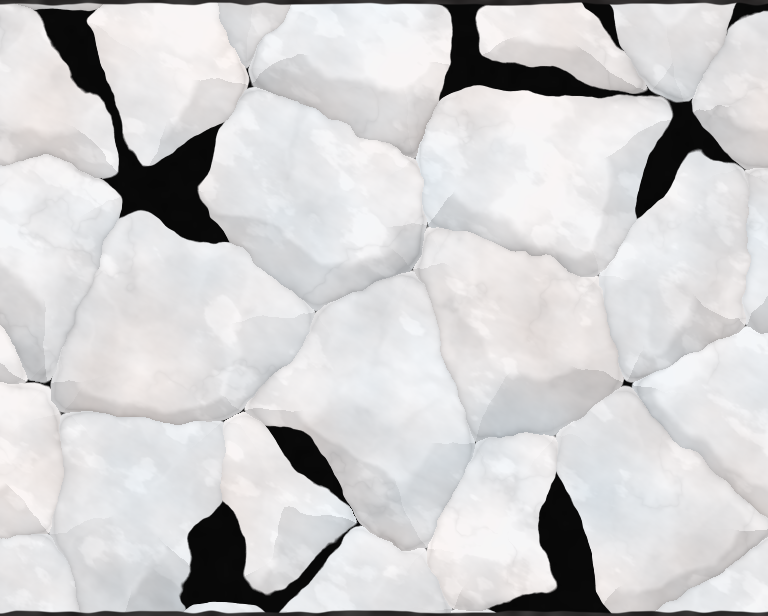
This texture is drawn by a Shadertoy shader. Its source:

```glsl
// Dry wall of pale, chalky stones with black hollows between some of them.
// Weighted Voronoi cells form the blocks; a smooth minimum rounds their corners,
// and noise opens the joints, breaks the faces into facets and tints them.

float hash1(vec2 p) {
    vec3 q = fract(vec3(p.xyx) * 0.1031);
    q += dot(q, q.yzx + 33.33);
    return fract((q.x + q.y) * q.z);
}

vec2 hash2(vec2 p) {
    return vec2(hash1(p + 3.7), hash1(p + 41.3));
}

float noise(vec2 p) {
    vec2 i = floor(p), f = fract(p);
    f = f * f * (3.0 - 2.0 * f);
    return mix(mix(hash1(i), hash1(i + vec2(1, 0)), f.x),
               mix(hash1(i + vec2(0, 1)), hash1(i + vec2(1, 1)), f.x), f.y);
}

float fbm(vec2 p) {
    float sum = 0.0, amp = 0.5;
    for (int i = 0; i < 5; i++) {
        sum += amp * noise(p);
        p = mat2(1.6, 1.2, -1.2, 1.6) * p + 17.1;
        amp *= 0.5;
    }
    return sum / 0.97;
}

vec2 warp(vec2 p) {
    return vec2(fbm(p), fbm(p + 31.7)) - 0.5;
}

struct Stone {
    float edge;    // rounded distance to the joint
    vec2 outward;  // direction across the nearest joint
    float id;
};

// Staggered centre in xy, size weight in z
vec3 seed(vec2 cell, vec2 size) {
    vec2 stagger = vec2(0.5 * mod(cell.y, 2.0), 0.0);
    vec2 centre = (cell + stagger + 0.12 + 0.76 * hash2(cell)) * size;
    return vec3(centre, 0.17 * size.x * size.x * hash1(cell + 7.3));
}

float power(vec2 p, vec3 s) {
    return dot(p - s.xy, p - s.xy) - s.z;
}

Stone packStones(vec2 p, vec2 size, float rounding) {
    vec2 base = floor(p / size), own = base;
    float best = 1e5;
    for (int y = -2; y <= 2; y++)
    for (int x = -2; x <= 2; x++) {
        vec2 cell = base + vec2(x, y);
        float f = power(p, seed(cell, size));
        if (f < best) { best = f; own = cell; }
    }
    vec3 mine = seed(own, size);
    float nearest = 1e5, sum = 0.0;
    vec2 outward = vec2(0, 1);
    for (int y = -2; y <= 2; y++)
    for (int x = -2; x <= 2; x++) {
        vec2 cell = base + vec2(x, y);
        if (cell == own) continue;
        vec3 other = seed(cell, size);
        vec2 across = other.xy - mine.xy;
        float gap = max(length(across), 1e-4);
        float d = (power(p, other) - best) / (2.0 * gap);
        sum += exp(-d / rounding);
        if (d < nearest) { nearest = d; outward = across / gap; }
    }
    return Stone(-rounding * log(max(sum, 1e-30)), outward, hash1(own + 19.1));
}

void mainImage(out vec4 fragColor, in vec2 fragCoord) {
    vec2 uv = fragCoord / iResolution.y;
    float px = 1.0 / iResolution.y;
    vec2 p = uv + vec2(3.1, 2.3);

    // Blocks, and the small facets broken into their faces
    vec2 bent = p + 0.11 * warp(p * 4.5) + 0.008 * warp(p * 32.0);
    Stone block = packStones(bent, vec2(0.31, 0.235), 0.012);
    vec2 crumpled = p + 0.13 * warp(p * 9.0 + block.id * 50.0);
    Stone facet = packStones(crumpled, vec2(0.12, 0.085), 0.004);
    float e = block.edge;

    // Face tone: block, facets, mottling and fine slanted strokes
    vec2 local = p + block.id * 23.0;
    float mottle = fbm(local * 11.0);
    float tone = 0.918 + 0.035 * (block.id - 0.5);
    tone += 0.05 * (facet.id - 0.5) * smoothstep(0.0, 0.015, facet.edge);
    tone += 0.13 * (mottle - 0.5);
    vec2 slant = mat2(0.85, 0.53, -0.53, 0.85) * local;
    tone += 0.04 * (fbm(slant * vec2(28.0, 65.0)) - 0.5);

    // Thin cracks and chalky scuffs
    float ridge = 1.0 - abs(2.0 * fbm(local * 8.0 + 9.0) - 1.0);
    float patchy = smoothstep(0.4, 0.75, noise(local * 7.0));
    tone -= 0.045 * pow(ridge, 22.0) * patchy;
    tone += 0.04 * smoothstep(0.58, 0.68, fbm(slant * vec2(14.0, 24.0)));

    // Grey undersides, lit tops and soft joint shadows
    float under = smoothstep(0.2, 0.75, -block.outward.y);
    float depth = 0.015 + 0.09 * noise(p * 6.0) + 0.05 * (mottle - 0.5);
    tone -= 0.085 * under * (1.0 - smoothstep(-0.008, 0.008, e - depth));
    tone += 0.03 * block.outward.y * exp(-max(e, 0.0) / 0.03);
    tone -= 0.13 * exp(-abs(e) / 0.005) * (0.3 + 0.7 * noise(p * 13.0));

    // Faint warm and cool stains
    float stain = fbm(local * 5.0 + 71.0) - 0.5;
    vec3 color = vec3(clamp(tone, 0.68, 0.965));
    color += stain * vec3(0.07, -0.005, -0.05) + vec3(0.001, -0.002, 0.002);

    // Black hollows where the joints open
    float opening = -0.008 + 0.05 * smoothstep(0.55, 0.95, noise(p * 5.0 + 13.0));
    float hollow = smoothstep(-px, px, opening - e);
    color = mix(color, vec3(0.028) + 0.01 * noise(p * 60.0), hollow);

    // Ragged dark strips along the top and bottom
    float border = min(uv.y, 1.0 - uv.y);
    float strip = 0.004 + 0.005 * noise(vec2(uv.x * 35.0, step(0.5, uv.y) * 9.0));
    vec3 stripColor = vec3(0.12, 0.11, 0.11) + 0.13 * noise(p * 45.0);
    color = mix(color, stripColor, 1.0 - smoothstep(-px, px, border - strip));

    fragColor = vec4(clamp(color, 0.0, 1.0), 1.0);
}
```
